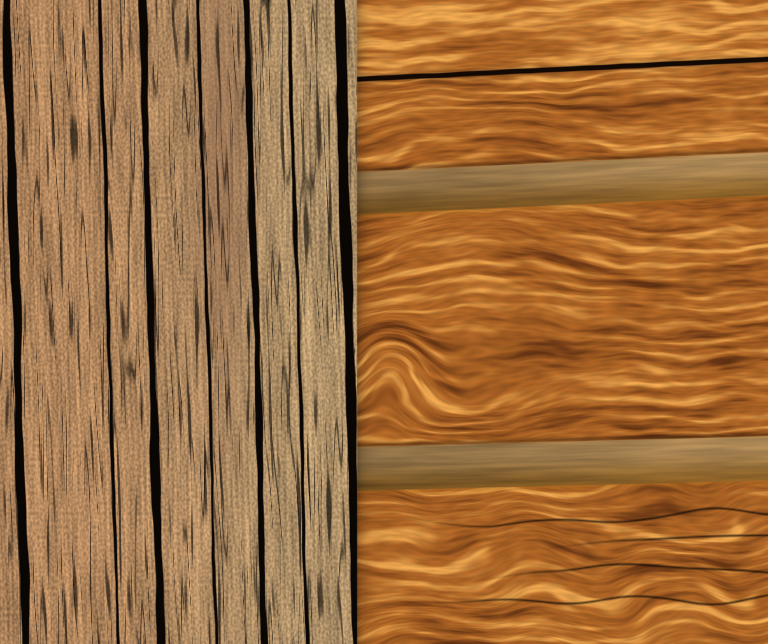
Write a WebGL 1 fragment shader that draws this texture.

```glsl
precision highp float;
uniform vec2 u_resolution;

vec2 gradientAt(vec2 cell) {
  float a = 6.2832 * fract(sin(dot(cell, vec2(127.1, 311.7))) * 43758.55);
  return vec2(cos(a), sin(a));
}

// Gradient noise, roughly -1 to 1
float noise(vec2 p) {
  vec2 i = floor(p), f = fract(p);
  vec2 w = f * f * f * (f * (f * 6.0 - 15.0) + 10.0);
  vec2 e = vec2(1.0, 0.0);
  float low = mix(dot(gradientAt(i), f), dot(gradientAt(i + e.xy), f - e.xy), w.x);
  float high = mix(dot(gradientAt(i + e.yx), f - e.yx), dot(gradientAt(i + e.xx), f - e.xx), w.x);
  return 1.5 * mix(low, high, w.y);
}

float fbm(vec2 p) {
  return 0.55 * noise(p) + 0.3 * noise(p * 2.03 + 7.1) + 0.15 * noise(p * 4.1 + 3.7);
}

float stroke(float d, float halfWidth, float blur) {
  return 1.0 - smoothstep(halfWidth - blur, halfWidth + blur, abs(d));
}

float hump(vec2 p, vec2 centre, vec2 radius) {
  vec2 q = (p - centre) / radius;
  return exp(-dot(q, q));
}

float splitMask(float g, float y, float at, float halfWidth, float blur) {
  float wander = 0.0022 * noise(vec2(at * 91.0, y * 5.0)) + 0.0008 * noise(vec2(at * 57.0, y * 24.0));
  float width = halfWidth * (1.0 + 0.45 * noise(vec2(y * 7.0, at * 83.0)));
  return stroke(g - at - wander, width, blur);
}

// Weathered upright boards
vec3 weatheredWood(vec2 uv, float blur) {
  float g = uv.x - 0.024 * (1.0 - uv.y);
  float bend = g + 0.002 * noise(vec2(g * 25.0, uv.y * 4.0));
  float broad = fbm(vec2(bend * 45.0, uv.y * 2.0));
  float fibre = noise(vec2(bend * 260.0, uv.y * 9.0));
  float grit = noise(uv * vec2(330.0, 190.0));
  vec3 wood = mix(vec3(0.69, 0.52, 0.36), vec3(0.69, 0.57, 0.41), smoothstep(0.1, 0.42, uv.x));
  wood *= 1.0 + 0.16 * broad + 0.17 * fibre + 0.18 * grit;
  wood = mix(wood, vec3(0.55, 0.38, 0.28), 0.5 * hump(uv, vec2(0.29, 0.75), vec2(0.035, 0.4)));

  // Short hairline checks
  float vein = noise(vec2(bend * 115.0, uv.y * 3.5 + 20.0));
  float broken = smoothstep(-0.15, 0.35, noise(vec2(bend * 65.0, uv.y * 6.0)));
  wood *= 1.0 - 0.65 * stroke(vein, 0.05, 0.09) * broken;
  wood *= 1.0 - 0.6 * smoothstep(0.35, 0.75, noise(vec2(bend * 150.0, uv.y * 7.0 + 40.0)));

  // Alternating wide and narrow long splits
  float dark = splitMask(g, uv.y, 0.009, 0.0052, blur);
  dark = max(dark, splitMask(g, uv.y, 0.130, 0.0022, blur));
  dark = max(dark, splitMask(g, uv.y, 0.185, 0.0050, blur));
  dark = max(dark, splitMask(g, uv.y, 0.258, 0.0019, blur));
  dark = max(dark, splitMask(g, uv.y, 0.321, 0.0043, blur));
  dark = max(dark, splitMask(g, uv.y, 0.376, 0.0022, blur));
  dark = max(dark, splitMask(g, uv.y, 0.442, 0.0062, blur));
  return mix(wood, vec3(0.035, 0.022, 0.015), dark);
}

// Polished wood; level follows the growth rings
vec3 polishedWood(vec2 p, float level, float rings, float glow) {
  float drift = noise(p * vec2(5.0, 13.0));
  float phase = level * rings + 0.75 * drift + 0.25 * noise(p * vec2(18.0, 30.0));
  float ridge = pow(0.5 + 0.5 * sin(6.2832 * phase), 2.5);
  float patches = fbm(vec2(p.x * 4.0, level * 19.0));
  float streak = fbm(vec2(p.x * 9.0, level * 75.0));
  float fibre = noise(vec2(p.x * 45.0, level * 230.0));
  float light = 0.36 + glow + 0.4 * ridge * (0.75 + 0.7 * drift) + 0.42 * patches + 0.42 * streak;
  vec3 wood = mix(vec3(0.38, 0.19, 0.07), vec3(0.66, 0.38, 0.14), smoothstep(-0.05, 0.42, light));
  wood = mix(wood, vec3(0.90, 0.63, 0.30), smoothstep(0.4, 0.95, light));
  return wood * (1.0 + 0.11 * fibre);
}

// Flat dull batten between two heights
vec3 addBatten(vec3 wood, vec2 p, float y, float bottom, float top, float blur) {
  float v = (y - bottom) / (top - bottom);
  float grain = fbm(vec2(p.x * 7.0, y * 95.0));
  vec3 batten = mix(vec3(0.53, 0.37, 0.15), vec3(0.65, 0.51, 0.32), smoothstep(0.0, 0.75, v));
  batten *= 0.87 + 0.16 * smoothstep(0.55, 0.9, p.x) + 0.22 * grain;
  wood = mix(wood, vec3(0.68, 0.42, 0.12), 0.65 * stroke(y - bottom, 0.003, 0.010));
  wood *= 1.0 - 0.4 * stroke(y - top - 0.003, 0.002, 0.005);
  float inside = smoothstep(bottom - blur, bottom + blur, y) * (1.0 - smoothstep(top - blur, top + blur, y));
  return mix(wood, batten, inside);
}

vec3 crossPlanks(vec2 uv, float blur) {
  float t = (uv.x - 0.465) / 0.535;
  float y = uv.y - t * mix(0.016, 0.031, smoothstep(0.25, 0.8, uv.y));
  vec2 p = vec2(uv.x, y);
  float topPlank = step(0.876, y);
  float lowPlank = 1.0 - step(0.27, y);

  // Bent rings around the knot and arches above it
  float level = y - 0.055 * hump(uv, vec2(0.505, 0.43), vec2(0.045, 0.075));
  level -= 0.045 * hump(uv, vec2(0.62, 0.61), vec2(0.14, 0.13));
  level += 0.030 * hump(uv, vec2(0.62, 0.36), vec2(0.09, 0.07));
  level -= 0.018 * hump(uv, vec2(0.60, 0.81), vec2(0.12, 0.06));
  level += 0.030 * lowPlank * noise(uv * vec2(8.0, 7.0)) + 0.006 * noise(uv * vec2(14.0, 18.0));
  float rings = mix(44.0, 30.0, max(topPlank, lowPlank));
  float glow = 0.22 * topPlank - 0.10 * hump(uv, vec2(0.75, 0.50), vec2(0.3, 0.045));
  vec3 wood = polishedWood(p, level, rings, glow);

  // Drying cracks in the lowest plank
  for (int i = 0; i < 4; i++) {
    float k = float(i);
    float path = 0.185 - 0.042 * k + 0.018 * noise(vec2(uv.x * 7.0, k * 5.3));
    float reach = smoothstep(0.0, 0.2, uv.x - 0.50 - 0.09 * mod(k * 2.0, 3.0));
    wood *= 1.0 - 0.7 * reach * stroke(y - path, 0.0014, blur + 0.001);
  }

  wood = addBatten(wood, p, y, 0.667, 0.733, blur);
  wood = addBatten(wood, p, y, 0.238, 0.306, blur);
  float gap = stroke(y - 0.877 - 0.001 * noise(vec2(uv.x * 20.0, 2.0)), 0.0038, blur);
  wood *= 1.0 - 0.3 * stroke(y - 0.877, 0.005, 0.008);
  return mix(wood, vec3(0.07, 0.03, 0.015), gap);
}

void main() {
  vec2 uv = gl_FragCoord.xy / u_resolution;
  vec2 blur = 0.9 / u_resolution;
  float seam = smoothstep(0.465 - blur.x, 0.465 + blur.x, uv.x);
  vec3 colour = mix(weatheredWood(uv, blur.x), crossPlanks(uv, blur.y), seam);
  colour *= 1.0 - 0.3 * seam * exp(-max(uv.x - 0.465, 0.0) * 120.0);
  gl_FragColor = vec4(clamp(colour, 0.0, 1.0), 1.0);
}
```
